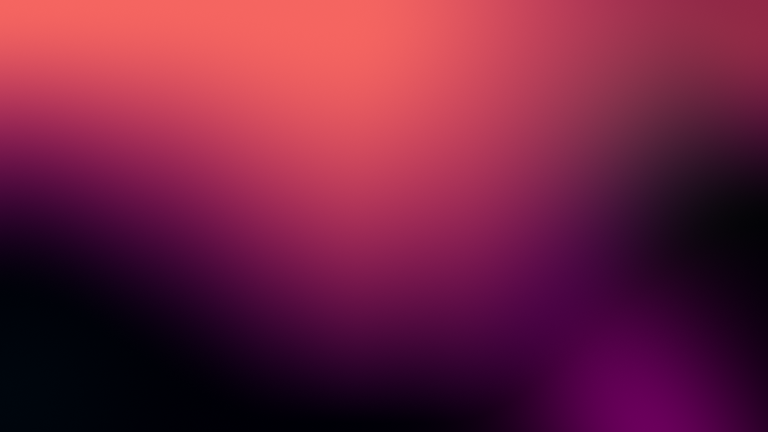
This background is drawn by a Shadertoy shader. Its source:

```glsl
// Soft abstract gradient: coral light falling into a dark plum valley with a magenta glow.

const vec3 MAGENTA = vec3(0.42, 0.0, 0.335);
const vec3 HAZE = vec3(0.0, 0.09, -0.005);
const vec3 NIGHT_TEAL = vec3(0.0, 0.022, 0.025);

// Elliptical Gaussian falloff whose first axis points along the given direction.
float glow(vec2 p, vec2 centre, vec2 axis, vec2 radius) {
    vec2 a = normalize(axis);
    vec2 d = p - centre;
    vec2 q = vec2(dot(d, a), dot(d, vec2(a.y, -a.x))) / radius;
    return exp(-dot(q, q));
}

// Height at which the warm light has faded to black.
float lightFloor(float x) {
    float leftRise = 0.29 * (1.0 - smoothstep(0.0, 0.36, x));
    float rightRise = 0.45 * smoothstep(0.58, 1.0, x);
    return 0.02 + leftRise + rightRise;
}

// Height at which the warm light reaches full strength.
float lightCeiling(float x) {
    float d = (x - 0.44) / 0.13;
    return 1.0 - 0.06 * exp(-d * d) - 0.07 * smoothstep(0.85, 1.0, x);
}

// Strength of the warm light; it hangs lower in the middle.
float warmLight(vec2 uv) {
    float peak = mix(0.96, 0.57, smoothstep(0.45, 0.95, uv.x));
    float middle = smoothstep(0.2, 0.48, uv.x) * (1.0 - smoothstep(0.6, 0.95, uv.x));
    float fall = smoothstep(lightFloor(uv.x), lightCeiling(uv.x), uv.y);
    return peak * pow(fall, 1.0 - 0.42 * middle);
}

// Black through plum and crimson to coral.
vec3 warmRamp(float heat) {
    return vec3(heat, 0.43 * heat * heat, 0.025 + 0.385 * (1.0 - exp(-2.6 * heat)));
}

// Triangular-free fine dither that hides banding in the dark areas.
float hash(vec2 p) {
    return fract(sin(dot(p, vec2(12.99, 78.23))) * 43758.5);
}

void mainImage(out vec4 fragColor, in vec2 fragCoord) {
    vec2 uv = fragCoord / iResolution.xy;
    vec2 p = uv * vec2(16.0 / 9.0, 1.0);

    // Warm light from above
    float heat = warmLight(uv);
    vec3 colour = warmRamp(heat);

    // Smoky haze and redder corner on the right
    colour += HAZE * glow(p, vec2(1.49, 0.70), vec2(-0.6, 1.0), vec2(0.24, 0.30));
    colour.b -= 0.05 * glow(p, vec2(1.78, 1.0), vec2(1.0, 0.0), vec2(0.35, 0.4));

    // Magenta glow rising from the lower right
    float bloom = glow(p, vec2(1.51, -0.02), vec2(-0.5, 0.87), vec2(0.48, 0.26));
    colour += MAGENTA * bloom * (1.0 - heat) * (1.0 - heat);

    // Cold tint in the lower left
    colour += NIGHT_TEAL * glow(p, vec2(0.0, 0.08), vec2(1.0, 0.0), vec2(0.28, 0.25));

    colour += (hash(fragCoord) - 0.5) / 255.0;
    fragColor = vec4(clamp(colour, 0.0, 1.0), 1.0);
}
```
